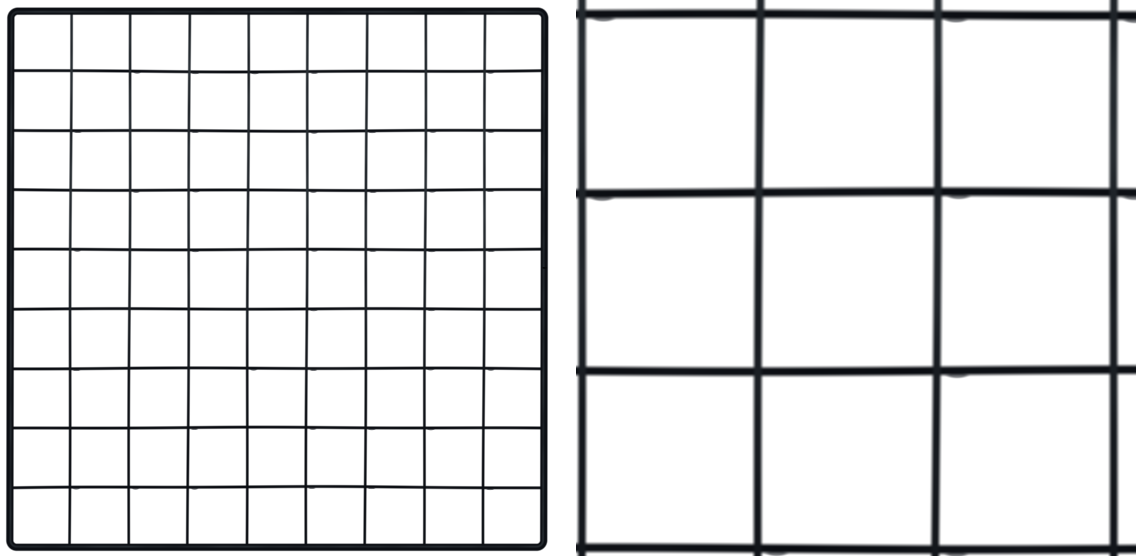
Left, the full canvas; right, a detail of the centre.
This pattern is drawn by a WebGL 2 fragment shader. Its source:

```glsl
#version 300 es
precision highp float;

uniform vec2 u_resolution;
out vec4 fragColor;

float hash(vec2 p) {
    return fract(sin(dot(p, vec2(12.99, 78.23))) * 4375.5);
}

// Uneven tone of the coating, from -1 to 1
float wear(vec2 p) {
    return 0.5 * sin(p.x * 31.0 + 2.0 * sin(p.y * 17.0))
         + 0.3 * sin(p.y * 47.0 + p.x * 23.0)
         + 0.2 * sin(p.x * 113.0 - p.y * 131.0);
}

float roundedBox(vec2 p, vec2 halfSize, float radius) {
    vec2 d = abs(p) - halfSize + radius;
    return length(max(d, 0.0)) + min(max(d.x, d.y), 0.0) - radius;
}

void main() {
    float side = min(u_resolution.x, u_resolution.y);
    vec2 p = (gl_FragCoord.xy - 0.5 * u_resolution) / side + vec2(0.0049, 0.0022);
    float soft = max(1.0 / side, 0.0016);

    // Nine by nine cells: leaning columns, rows that bow toward the middle
    vec2 pitch = vec2(0.1063, 0.1073 * (1.0 - 0.006 * (1.0 - 4.0 * p.x * p.x)));
    vec2 bent = p - vec2(0.0037 * p.y, 0.0);
    vec2 wire = clamp(floor(bent / pitch), -4.0, 3.0) + 0.5;
    vec2 sway = vec2(sin(p.y * 9.0 + wire.x * 2.3), sin(p.x * 13.0 + wire.y * 1.7));
    vec2 offset = bent - wire * pitch - 0.0006 * sway;

    // Frame of thicker rod with rounded corners
    float outer = roundedBox(p - vec2(0.002 * p.y, 0.0), vec2(0.4865, 0.4885), 0.019);
    float rod = abs(outer + 0.0064) - 0.0064;
    float inside = 1.0 - smoothstep(-0.008, -0.006, outer);

    float tone = wear(p);
    vec3 black = vec3(0.045, 0.055, 0.075);
    vec3 slate = vec3(0.17, 0.195, 0.215);
    vec3 color = vec3(1.0);

    // Small weld drips just below and right of some crossings
    float seed = hash(wire);
    vec2 drip = (offset - vec2(0.009 + 0.004 * seed, -0.0026)) / vec2(0.007, 0.0021);
    float dripMask = step(0.4, seed) * (1.0 - smoothstep(0.5, 1.2, length(drip)));
    color = mix(color, vec3(0.34, 0.35, 0.37), 0.75 * dripMask * inside);

    // Rows lie behind the columns
    float row = 1.0 - smoothstep(-soft, soft, abs(offset.y) - 0.0025);
    color = mix(color, black + 0.015 * tone, row * inside);

    // Columns catch more light toward the upper half
    float column = 1.0 - smoothstep(-soft, soft, abs(offset.x) - 0.0023);
    float light = smoothstep(-0.35, 0.2, p.y) * (0.75 + 0.25 * tone);
    color = mix(color, mix(black, slate, light), column * inside);

    // Frame with a dull sheen along the rod
    float sheen = 1.0 - smoothstep(0.0, 0.0035, abs(outer + 0.0075));
    vec3 rodColor = mix(black, slate, sheen * (0.65 + 0.25 * tone));

    // Joint where the ends of the rod meet
    float joint = length((p - vec2(0.481, 0.0205)) / vec2(0.006, 0.0022));
    rodColor = mix(rodColor, black * 0.5, 1.0 - smoothstep(0.4, 1.1, joint));
    color = mix(color, rodColor, 1.0 - smoothstep(-soft, soft, rod));

    fragColor = vec4(color, 1.0);
}
```
